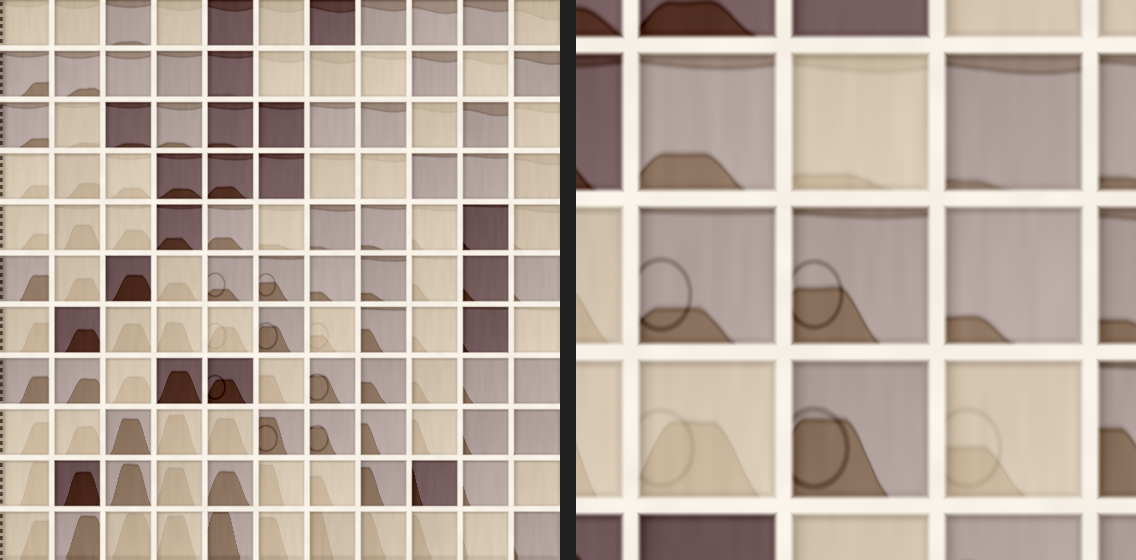
Left, the full canvas; right, a detail of the centre.
This pattern is drawn by a three.js fragment shader. Its source:

```glsl
// Glossy glass mosaic: an 11 by 11 grid of square tiles in beige, mauve and plum
// with pale grout. Hashes pick each tile's glass; curved brown reflections hang
// from the top edges and rise as humps from the bottom, drifting over the sheet.

#define TILES 11.0
#define GRID_SCALE vec2(10.97, 10.94)
#define GRID_SHIFT vec2(-0.014, 0.0)
#define GROUT_WIDTH 0.112
#define SOFTNESS 0.022
#define PLUM_SHARE 0.115
#define BEIGE_SHARE 0.45
#define GROUT_COLOR vec3(0.985, 0.962, 0.925)
#define BEIGE vec3(0.825, 0.765, 0.685)
#define MAUVE vec3(0.700, 0.640, 0.620)
#define PLUM vec3(0.440, 0.345, 0.350)
#define REFLECTION vec3(0.155, 0.190, 0.245)

varying vec2 vUv;

float hash(vec2 p) {
  vec3 h = fract(p.xyx * 0.1031 + 0.37);
  h += dot(h, h.yzx + 33.33);
  return fract((h.x + h.y) * h.z);
}

float noise(vec2 p) {
  vec2 i = floor(p);
  vec2 f = fract(p);
  f = f * f * (3.0 - 2.0 * f);
  float low = mix(hash(i), hash(i + vec2(1.0, 0.0)), f.x);
  float high = mix(hash(i + vec2(0.0, 1.0)), hash(i + 1.0), f.x);
  return mix(low, high, f.y);
}

// 1 where d is negative, with a soft edge
float inside(float d) {
  return 1.0 - smoothstep(-SOFTNESS, SOFTNESS, d);
}

float stroke(float d, float width) {
  return 1.0 - smoothstep(0.0, width, abs(d));
}

// Hump rising from the bottom: x is coverage, y is its outline
vec2 humpReflection(vec2 q, vec2 cell) {
  float jitter = hash(cell + 41.0) - 0.5;
  float center = 0.82 - 0.12 * cell.x + 0.16 * jitter;
  float height = 0.93 - 0.08 * cell.y - 0.006 * cell.x * cell.y;
  height += 0.3 * (hash(cell + 67.0) - 0.5);
  float slope = 1.0 - smoothstep(0.14, 0.5 + 0.1 * jitter, abs(q.x - center));
  float d = q.y - height * slope + 0.02 * noise(q * 6.0 + cell * 9.0);
  float shown = smoothstep(0.03, 0.12, height) * smoothstep(0.0, 0.06, slope);
  return shown * vec2(inside(d), stroke(d, 0.05));
}

// Wavy band hanging from the top: x is coverage, y is its outline
vec2 bandReflection(vec2 q, vec2 cell) {
  float depth = 0.045 * (cell.y - 4.0) + 0.14 * (hash(cell + 23.0) - 0.5);
  depth = max(depth, 0.0) * mix(0.6, 1.35, cell.x / TILES);
  float sag = mix(4.0 * q.x * (1.0 - q.x), smoothstep(0.1, 0.85, q.x), cell.x / TILES);
  float d = 1.0 - depth * (0.55 + 0.5 * sag) - q.y;
  return smoothstep(0.02, 0.08, depth) * vec2(inside(d), stroke(d, 0.04));
}

// Thin looped glint line near the left side of some middle tiles
float loopLine(vec2 q, vec2 cell) {
  float shown = step(abs(cell.x - 5.0), 1.5) * step(abs(cell.y - 3.5), 2.0);
  vec2 radius = vec2(0.2, 0.24) + 0.1 * hash(cell + 13.0);
  float ring = length((q - vec2(0.16, 0.36)) / radius) - 1.0;
  return shown * step(0.35, hash(cell + 5.0)) * stroke(ring, 0.16);
}

vec3 tileColor(vec2 q, vec2 cell) {
  // Glass type and its small change of tone
  float pick = hash(cell + 101.0);
  float beige = step(1.0 - BEIGE_SHARE, pick);
  float plum = step(pick, PLUM_SHARE);
  vec3 color = mix(mix(MAUVE, BEIGE, beige), PLUM, plum);
  color += 0.05 * (hash(cell + 7.0) - 0.5);

  // Soft light across the glass and faint streaks
  color += 0.03 * (0.5 - q.y) + 0.025 * (q.x - 0.5);
  color += 0.025 * (noise(vec2(q.x * 14.0, q.y * 2.0) + cell * 17.0) - 0.5);

  // Brown reflections, weaker on beige
  vec2 hump = humpReflection(q, cell);
  vec2 band = bandReflection(q, cell);
  float strength = mix(1.0, 0.38, beige);
  color -= REFLECTION * strength * max(hump.x, 0.55 * band.x);
  color -= 0.09 * strength * max(hump.y, band.y);
  color -= 0.14 * strength * loopLine(q, cell);

  // Shaded bevel, heaviest at the left and top
  color -= 0.075 * (1.0 - smoothstep(0.0, 0.14, q.x));
  color -= 0.07 * (1.0 - smoothstep(0.0, 0.08, 1.0 - q.y));
  vec2 margin = min(q, 1.0 - q);
  color -= 0.06 * (1.0 - smoothstep(0.0, 0.07, min(margin.x, margin.y)));
  return max(color, 0.0);
}

void main() {
  vec2 p = vUv * GRID_SCALE + GRID_SHIFT;
  vec2 cell = clamp(floor(p), 0.0, TILES - 1.0);
  vec2 q = (p - cell - 0.5) / (1.0 - GROUT_WIDTH) + 0.5;
  vec3 color = tileColor(clamp(q, 0.0, 1.0), cell);

  // Dashed dark rim on the sheet's left side
  float dash = smoothstep(0.35, 0.55, abs(fract(p.y * 7.0) - 0.5) * 2.0);
  color *= 1.0 - 0.6 * dash * (1.0 - smoothstep(0.02, 0.06, p.x));

  // Grout only between tiles, so the outer tiles run to the sheet's edge
  vec2 joint = clamp(floor(p + 0.5), 1.0, TILES - 1.0);
  vec2 gap = abs(p - joint) - 0.5 * GROUT_WIDTH;
  float grout = inside(min(gap.x, gap.y));
  vec3 groutColor = GROUT_COLOR - 0.03 * noise(p * 5.0);
  gl_FragColor = vec4(mix(color, groutColor, grout), 1.0);
}
```
